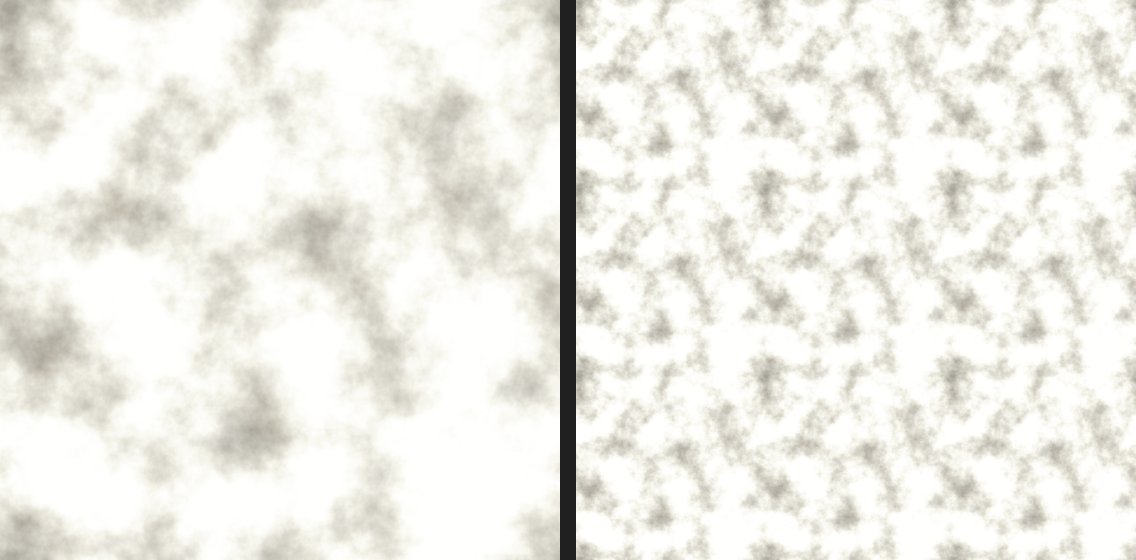
Left: one tile. Right: repeated 3 by 3.
Give the GLSL for this texture, as a Shadertoy shader.

```glsl
// Soft warm-grey clouds drifting over a bright white ground, tiling seamlessly.
#define BASE_CELLS 5.0   // whole noise cells across the canvas
#define OCTAVES 6
#define GAIN 0.57        // strength of each finer octave
#define SPREAD 0.263     // standard deviation of the summed noise
#define CLEAR_LEVEL -1.0
#define CREAM_LEVEL 0.28
#define SHADE_LEVEL 2.2
#define TINT 0.014       // warm and cool drift inside the shade
#define SEED 3.0

const vec3 WHITE = vec3(1.0, 1.0, 0.995);
const vec3 CREAM = vec3(0.96, 0.955, 0.915);
const vec3 SHADE = vec3(0.76, 0.745, 0.70);

float hash(vec2 p) {
    return fract(sin(dot(p, vec2(127.1, 311.7))) * 43758.5453);
}

// Unit gradient of a lattice point, wrapped at the period
vec2 gradient(vec2 cell, float period, float seed) {
    float angle = 6.28318 * hash(mod(cell, period) + seed * 17.3);
    return vec2(cos(angle), sin(angle));
}

// Periodic gradient noise
float noise(vec2 p, float period, float seed) {
    vec2 cell = floor(p);
    vec2 f = p - cell;
    vec2 u = f * f * f * (f * (f * 6.0 - 15.0) + 10.0);
    vec2 e = vec2(1.0, 0.0);
    float a = dot(gradient(cell, period, seed), f);
    float b = dot(gradient(cell + e.xy, period, seed), f - e.xy);
    float c = dot(gradient(cell + e.yx, period, seed), f - e.yx);
    float d = dot(gradient(cell + e.xx, period, seed), f - e.xx);
    return mix(mix(a, b, u.x), mix(c, d, u.x), u.y);
}

// Octaves are shifted so that their lattices do not line up
float cloudNoise(vec2 uv) {
    float sum = 0.0, amplitude = 1.0, cells = BASE_CELLS;
    for (int i = 0; i < OCTAVES; i++) {
        float layer = float(i);
        vec2 shift = vec2(0.37, 0.71) * (layer + 1.0);
        sum += amplitude * noise(uv * cells + shift, cells, SEED + layer);
        amplitude *= GAIN;
        cells *= 2.0;
    }
    return sum;
}

void mainImage(out vec4 fragColor, in vec2 fragCoord) {
    vec2 uv = fragCoord / iResolution.xy;
    float density = cloudNoise(uv) / SPREAD;

    // Thin haze eases in from white, then thickens steadily to grey
    float haze = clamp((density - CLEAR_LEVEL) / (CREAM_LEVEL - CLEAR_LEVEL), 0.0, 1.0);
    float shade = clamp((density - CREAM_LEVEL) / (SHADE_LEVEL - CREAM_LEVEL), 0.0, 1.5);
    vec3 color = mix(WHITE, CREAM, haze * haze);
    color += (SHADE - CREAM) * shade;

    // Slight hue drift within the clouds
    float cells = 2.0 * BASE_CELLS;
    float drift = noise(uv * cells + 0.5, cells, SEED + 20.0);
    color += TINT * drift * min(shade, 1.0) * vec3(1.0, 0.0, -1.0);

    fragColor = vec4(color, 1.0);
}
```
